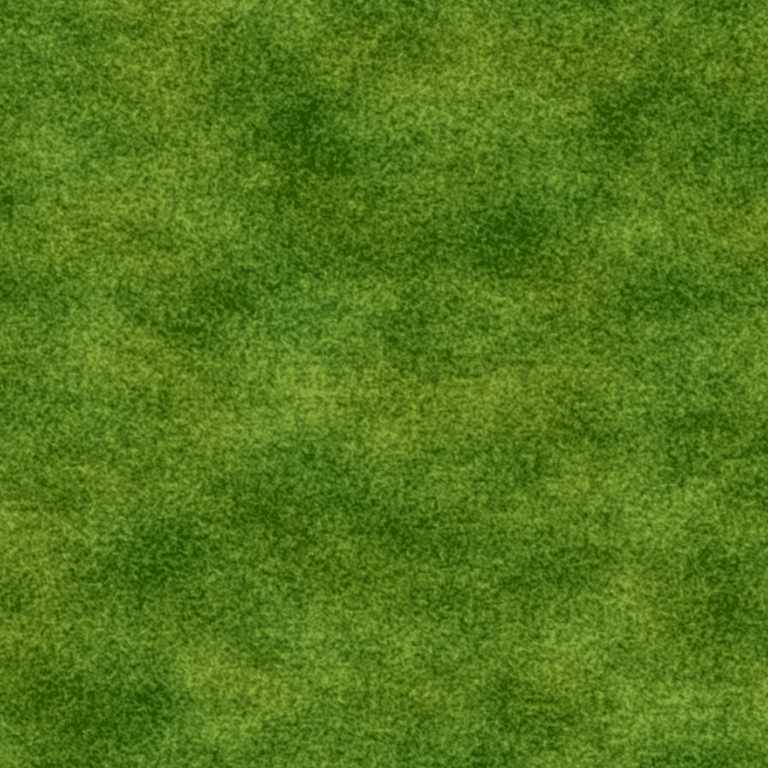
Reproduce this texture procedurally as a WebGL 2 fragment shader.

```glsl
#version 300 es
precision highp float;
// Mown lawn seen from above: broad, sideways-stretched light and dark patches
// under fine gradient-noise grain, with short blades scattered on a jittered grid.
// All layers add up to one tone value, which moves along a green colour ramp.

uniform vec2 u_resolution;
out vec4 fragColor;

// Colour ramp: tone 0 is the middle green, +-1 is one step lighter or darker
const vec3 MID_GREEN = vec3(0.328, 0.468, 0.104);
const vec3 TONE_STEP = vec3(0.064, 0.064, 0.046);
const vec3 WARM_SHIFT = vec3(0.050, 0.010, -0.015);
const float TONE_MIN = -2.4;
const float TONE_MAX = 3.0;

// Feature counts across the canvas, and strength of each layer
const vec2 PATCH_FREQ = vec2(3.4, 5.2);
const float PATCH_GAIN = 1.75;
const float PATCH_FALLOFF = 0.8;
const int PATCH_OCTAVES = 4;
const vec2 CLUMP_FREQ = vec2(52.0, 66.0);
const float CLUMP_GAIN = 1.1;
const vec2 GRAIN_FREQ = vec2(112.0, 132.0);
const float GRAIN_GAIN = 2.7;
const vec2 SPECK_FREQ = vec2(190.0, 215.0);
const float SPECK_GAIN = 2.5;

// Blades, measured in grid cells
const float BLADE_FREQ = 100.0;
const float BLADE_HALF_LENGTH = 0.45;
const float BLADE_HALF_WIDTH = 0.14;
const float BLADE_GAIN = 1.05;

const float TAU = 6.28319;
const mat2 TURN = mat2(0.8, 0.6, -0.6, 0.8);

uint scramble(uint n) {
    n = n * 1664525u + 1013904223u;
    n ^= n >> 15;
    n *= 73471u;
    return n ^ (n >> 13);
}

float hash(vec2 cell, uint seed) {
    uvec2 c = uvec2(ivec2(cell));
    uint n = scramble(c.x + scramble(c.y + scramble(seed)));
    return float(n & 65535u) / 65536.0;
}

vec2 direction(float turns) {
    return vec2(cos(TAU * turns), sin(TAU * turns));
}

float cornerSlope(vec2 cell, vec2 offset, vec2 corner, uint seed) {
    return dot(direction(hash(cell + corner, seed)), offset - corner);
}

float gradientNoise(vec2 p, uint seed) {
    vec2 cell = floor(p);
    vec2 f = p - cell;
    vec2 w = f * f * f * (f * (f * 6.0 - 15.0) + 10.0);
    float low = mix(cornerSlope(cell, f, vec2(0, 0), seed),
                    cornerSlope(cell, f, vec2(1, 0), seed), w.x);
    float high = mix(cornerSlope(cell, f, vec2(0, 1), seed),
                     cornerSlope(cell, f, vec2(1, 1), seed), w.x);
    return mix(low, high, w.y);
}

// Broad uneven growth
float patches(vec2 uv) {
    float sum = 0.0;
    float gain = PATCH_GAIN;
    vec2 p = uv * PATCH_FREQ;
    for (int i = 0; i < PATCH_OCTAVES; i++) {
        sum += gain * gradientNoise(p, 11u + uint(i));
        p = p * 2.1 + 3.7;
        gain *= PATCH_FALLOFF;
    }
    return sum;
}

// Short strokes of random direction, each lighter or darker than the ground
float blades(vec2 uv, float pixel) {
    vec2 p = uv * BLADE_FREQ;
    vec2 home = floor(p);
    float soft = max(0.1, pixel * BLADE_FREQ * 0.6);
    float sum = 0.0;
    for (int y = -1; y <= 1; y++) {
        for (int x = -1; x <= 1; x++) {
            vec2 cell = home + vec2(x, y);
            vec2 centre = cell + vec2(hash(cell, 31u), hash(cell, 32u));
            vec2 along = direction(hash(cell, 33u));
            vec2 d = p - centre;
            float reach = clamp(dot(d, along), -BLADE_HALF_LENGTH, BLADE_HALF_LENGTH);
            float dist = length(d - along * reach) - BLADE_HALF_WIDTH;
            float shade = mix(-0.9, 1.1, hash(cell, 34u));
            sum += shade * (1.0 - smoothstep(-soft, soft, dist));
        }
    }
    return sum * BLADE_GAIN;
}

void main() {
    float side = min(u_resolution.x, u_resolution.y);
    vec2 uv = gl_FragCoord.xy / side;

    float growth = patches(uv);
    float tone = growth;
    tone += CLUMP_GAIN * gradientNoise(uv * CLUMP_FREQ, 21u);
    tone += GRAIN_GAIN * gradientNoise(uv * GRAIN_FREQ, 22u);
    tone += SPECK_GAIN * gradientNoise(TURN * uv * SPECK_FREQ, 23u);
    tone += blades(uv, 1.0 / side);
    tone = clamp(tone, TONE_MIN, TONE_MAX);

    // Light patches are drier and yellower, with some drift of their own
    float warmth = 0.25 * growth + gradientNoise(uv * PATCH_FREQ * 1.7 + 8.3, 41u);
    vec3 colour = MID_GREEN + tone * TONE_STEP + warmth * WARM_SHIFT;
    fragColor = vec4(clamp(colour, 0.0, 1.0), 1.0);
}
```
